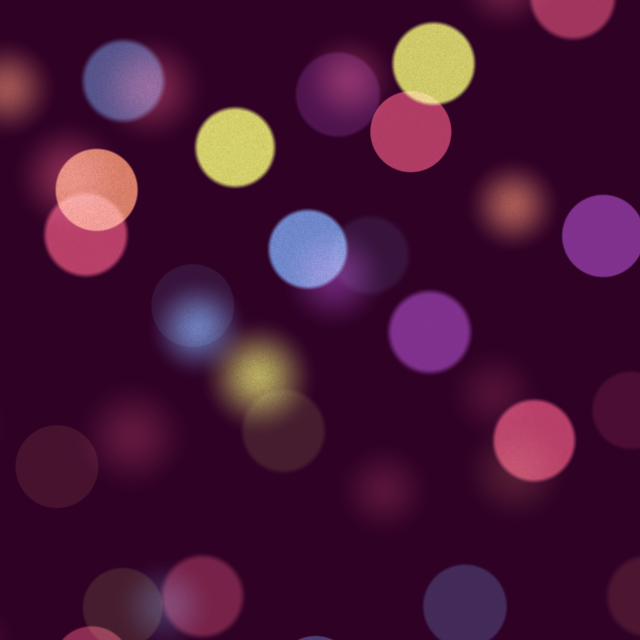
Give the GLSL for this background, as a Shadertoy shader.

```glsl
// Bokeh lights: crisp and out-of-focus discs on a dark plum ground.
// Two loops scatter discs along a low-discrepancy sequence with jitter,
// and screen blending lets overlapping lights brighten each other.

const vec3  GROUND       = vec3(0.185, 0.002, 0.145);
const vec3  PINK         = vec3(0.66, 0.25, 0.31);
const vec3  BLUE         = vec3(0.31, 0.53, 0.76);
const vec3  ORANGE       = vec3(0.81, 0.49, 0.31);
const vec3  PURPLE       = vec3(0.39, 0.19, 0.48);
const vec3  YELLOW       = vec3(0.79, 0.81, 0.32);

// Cumulative colour shares: pink, blue, orange, purple; yellow is the rest
const vec4  CRISP_SHARES = vec4(0.29, 0.55, 0.70, 0.87);
const vec4  SOFT_SHARES  = vec4(0.50, 0.62, 0.85, 0.95);

const int   CRISP_COUNT  = 26;
const int   SOFT_COUNT   = 18;
const float RADIUS_MIN   = 0.059;
const float RADIUS_MAX   = 0.066;
const float EDGE_MIN     = 0.0015;
const float EDGE_MAX     = 0.007;
const float GLOW_RADIUS  = 0.088;
const float JITTER       = 0.17;
const float MARGIN       = 0.065;
const float GRAIN_CELLS  = 512.0;
const float GRAIN_AMOUNT = 0.045;

vec2 hash22(vec2 p) {
    vec3 q = fract(p.xyx * vec3(0.1031, 0.1030, 0.0973));
    q += dot(q, q.yzx + 33.33);
    return fract((q.xx + q.yz) * q.zy);
}

vec3 lightColour(float pick, vec4 shares) {
    vec3 c = PINK;
    c = mix(c, BLUE,   step(shares.x, pick));
    c = mix(c, ORANGE, step(shares.y, pick));
    c = mix(c, PURPLE, step(shares.z, pick));
    return mix(c, YELLOW, step(shares.w, pick));
}

// Evenly spread, slightly shaken centre of the n-th disc
vec2 discCentre(float n, float seed, float aspect) {
    vec2 spread = fract(n * vec2(0.75488, 0.56984) + seed);
    spread = mix(vec2(-MARGIN), vec2(1.0 + MARGIN), spread);
    spread += JITTER * (hash22(vec2(n + 1.0, seed * 91.0)) - 0.5);
    return spread * vec2(aspect, 1.0);
}

vec3 screenBlend(vec3 base, vec3 light) {
    return 1.0 - (1.0 - base) * (1.0 - light);
}

void mainImage(out vec4 fragColor, in vec2 fragCoord) {
    vec2 uv = fragCoord / iResolution.y;
    float aspect = iResolution.x / iResolution.y;
    float pixel = 1.0 / iResolution.y;
    vec3 colour = GROUND;

    // Out-of-focus glows
    for (int i = 0; i < SOFT_COUNT; i++) {
        float n = float(i);
        vec2 rnd = hash22(vec2(n, 47.0));
        float d = length(uv - discCentre(n, 0.27, aspect));
        float size = GLOW_RADIUS * mix(0.9, 1.1, rnd.x);
        float glow = 1.0 - smoothstep(0.0, size, d);
        float opacity = mix(0.15, 0.85, fract(n * 0.41421 + 0.3));
        vec3 light = lightColour(fract(n * 0.61803 + 0.1), SOFT_SHARES);
        colour = screenBlend(colour, light * glow * opacity);
    }

    // Crisp discs, some bright and some faint
    for (int i = 0; i < CRISP_COUNT; i++) {
        float n = float(i);
        vec2 rnd = hash22(vec2(n, 13.0));
        float d = length(uv - discCentre(n, 0.61, aspect));
        float radius = mix(RADIUS_MIN, RADIUS_MAX, rnd.x);
        float edge = max(mix(EDGE_MIN, EDGE_MAX, rnd.y * rnd.y), pixel);
        float disc = 1.0 - smoothstep(radius - edge, radius + edge, d);
        float opacity = mix(0.14, 1.0, smoothstep(0.15, 0.72, fract(n * 0.41421)));
        vec3 light = lightColour(fract(n * 0.61803 + 0.4), CRISP_SHARES);
        colour = screenBlend(colour, light * disc * opacity);
    }

    // Fine grain, visible only in the lights
    float grain = hash22(floor(uv * GRAIN_CELLS)).x - 0.5;
    colour += GRAIN_AMOUNT * grain * smoothstep(0.05, 0.6, colour.g);

    fragColor = vec4(clamp(colour, 0.0, 1.0), 1.0);
}
```
